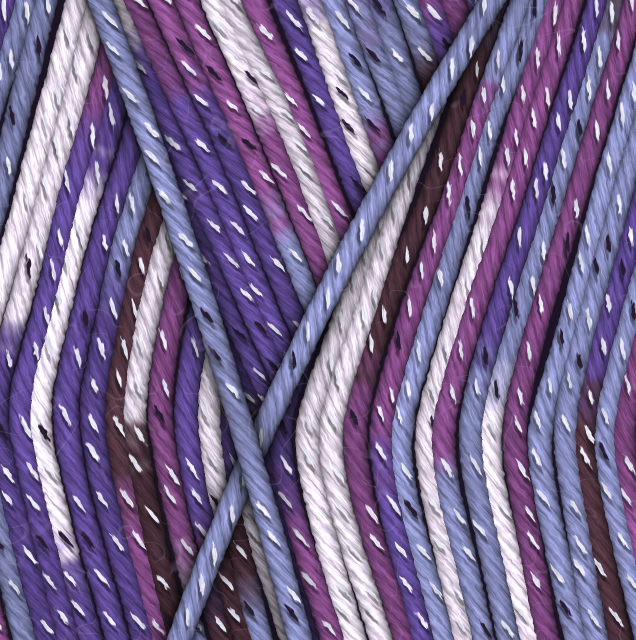
A Shadertoy shader for this texture:

```glsl
// Skeins of multicoloured twisted yarn with metallic flecks. Three curved fields of
// overlapping strands are split by two long strands that cross in front of them.
// Each strand is a shaded tube with helical plies, dyed runs, fibres and glitter.

const float SPACING = 0.0365;     // distance between strand centres
const float RADIUS = 0.0195;      // strand radius
const float TWIST = 1.7;          // helix shear of the plies
const float PLY_LENGTH = 1.6;     // ply period, in radii
const float FLECK_GAP = 3.2;      // glitter period, in radii
const float DYE_RUN = 32.0;       // length of one dye colour, in radii
const float HAIR_AMOUNT = 0.20;
const vec3 PURPLE = vec3(0.36, 0.28, 0.56);
const vec3 MAGENTA = vec3(0.52, 0.30, 0.53);
const vec3 BLUE = vec3(0.52, 0.54, 0.73);
const vec3 PALE = vec3(0.90, 0.85, 0.92);
const vec3 BROWN = vec3(0.29, 0.19, 0.23);
const vec3 GAP = vec3(0.11, 0.08, 0.14);
const vec3 SILVER = vec3(0.94, 0.94, 1.0);

float hash(vec2 p) {
    return fract(sin(dot(p, vec2(12.9898, 78.233))) * 43758.5453);
}

float noise(vec2 p) {
    vec2 i = floor(p), f = fract(p);
    f = f * f * (3.0 - 2.0 * f);
    return mix(mix(hash(i), hash(i + vec2(1, 0)), f.x),
               mix(hash(i + vec2(0, 1)), hash(i + vec2(1, 1)), f.x), f.y);
}

// Dye colours, weighted by their share of the yarn
vec3 dye(vec2 key) {
    float h = hash(key + 3.7);
    vec3 c = h < 0.35 ? PURPLE : h < 0.57 ? MAGENTA : h < 0.74 ? BLUE : h < 0.92 ? PALE : BROWN;
    return c * (0.9 + 0.2 * hash(key + 8.1));
}

vec3 dyeAlong(float id, float s) {
    float t = s / DYE_RUN + 10.0 * hash(vec2(id, 1.3));
    float blend = smoothstep(0.8, 1.0, fract(t) + 0.1 * (noise(vec2(s, id)) - 0.5));
    return mix(dye(vec2(id, floor(t))), dye(vec2(id, floor(t) + 1.0)), blend);
}

// Tube surface: d runs -1..1 across, s along, both in radii
vec3 strand(vec3 color, float d, float s, float id) {
    float phase = s + TWIST * d;
    float dome = sqrt(max(1.0 - d * d, 0.0));
    float ply = abs(sin(3.14159 * phase / PLY_LENGTH));
    float fibre = 0.6 * noise(vec2(phase * 5.0, d * 2.0 + id * 7.0))
                + 0.4 * noise(vec2(phase * 11.0, d * 5.0 + id * 3.0));
    float light = (0.28 + 0.84 * dome - 0.08 * d) * mix(0.70, 1.0, sqrt(ply));
    color *= light * (0.76 + 0.48 * fibre);

    // Metallic thread, showing once in most turns
    vec2 key = vec2(id, floor(phase / FLECK_GAP));
    float q = (fract(phase / FLECK_GAP) - 0.5) * FLECK_GAP + 1.2 * (hash(key + 0.4) - 0.5);
    float along = d - 0.9 * (hash(key + 5.2) - 0.5);
    float rough = 0.6 * (noise(vec2(phase * 4.0, d * 6.0 + id)) - 0.5);
    float fleck = 1.0 - smoothstep(0.65, 1.0, length(vec2(q / 0.45, along / 0.45)) + rough);
    float under = 1.0 - smoothstep(0.5, 1.1, length(vec2((q + 0.55) / 0.4, along / 0.5)));
    float shown = step(hash(key + 9.6), 0.78);
    vec3 metal = hash(key + 2.8) < 0.14 ? GAP * 1.4 : SILVER * (0.8 + 0.3 * fibre);
    color *= 1.0 - 0.4 * under * shown;
    return mix(color, metal, fleck * shown);
}

// Rounded elbow with separate slopes above and below
float elbow(float y, float above, float below) {
    return 0.5 * ((above - below) * y + (above + below) * sqrt(y * y + 0.005));
}

// Sideways coordinate of each field: 0 left, 1 middle, 2 right
float lateral(vec2 p, int field) {
    float wobble = 0.010 * noise(p * 5.0 + float(field) * 9.0);
    if (field == 0) return p.x - elbow(p.y - 0.36, 0.27, 0.25) + wobble;
    if (field == 1) return (p.x + 0.40 * p.y - 0.75) * (1.25 - 0.3 * p.y) + wobble;
    return p.x - elbow(p.y - 0.33, 0.42, 0.30) * mix(1.3, 0.75, p.x) + wobble;
}

// Overlapping strands; the highest one is seen
vec3 strandField(vec2 p, int field) {
    const float e = 0.002;
    float u = lateral(p, field);
    float ux = (lateral(p + vec2(e, 0), field) - u) / e;
    float slope = -(lateral(p + vec2(0, e), field) - u) / (e * ux);
    float cosA = inversesqrt(1.0 + slope * slope);
    float top = -1.0, topD = 0.0, topS = 0.0, topId = 0.0;
    for (int i = -1; i <= 1; i++) {
        float k = floor(u / SPACING) + float(i);
        float id = k + 57.0 * float(field);
        float sway = 0.35 * (hash(vec2(id, 4.4)) - 0.5) + 0.35 * (noise(vec2(id * 5.3, p.y * 4.0)) - 0.5);
        float offset = u - (k + 0.5 + sway) * SPACING;
        float d = offset / RADIUS + 0.14 * (noise(p * 150.0) - 0.5);
        float height = sqrt(max(1.0 - d * d, 0.0)) + 0.5 * hash(vec2(id, 6.1));
        if (abs(d) < 1.0 && height > top) {
            top = height; topD = d; topId = id;
            topS = (p.y / cosA + offset / ux * slope * cosA) / RADIUS;
        }
    }
    return top < 0.0 ? GAP : strand(dyeAlong(topId, topS), topD, topS, topId);
}

// One front strand with its cast shadow
vec3 frontStrand(vec3 below, vec2 p, float offset, float slope, float id) {
    float cosA = inversesqrt(1.0 + slope * slope);
    float d = offset * cosA / RADIUS + 0.12 * (noise(p * 150.0) - 0.5);
    float s = (p.y / cosA + offset * slope * cosA) / RADIUS;
    below *= 1.0 - 0.65 * exp(-1.6 * max(abs(d) - 1.0, 0.0));
    vec3 tint = BLUE * (0.9 + 0.2 * noise(vec2(s * 0.1, id)));
    return mix(strand(tint, d, s, id), below, smoothstep(0.95, 1.02, abs(d)));
}

vec3 yarn(vec2 p) {
    float falling = p.x - (0.469 - 0.255 * p.y - 0.058 * p.y * p.y);
    float rising = p.x - (0.28 + 0.36 * p.y + 0.13 * p.y * p.y);
    int field = rising > 0.0 ? 2 : falling > 0.0 ? 1 : 0;
    vec3 color = strandField(p, field);
    color = frontStrand(color, p, rising, 0.36 + 0.26 * p.y, 211.0);
    color = frontStrand(color, p, falling, -0.255 - 0.116 * p.y, 223.0);
    // Loose hairs follow thin contour lines of noise
    float contour = abs(noise(p * 32.0 + 2.0 * noise(p * 11.0)) - 0.5);
    float hair = (1.0 - smoothstep(0.0, 0.035, contour)) * smoothstep(0.4, 0.7, noise(p * 24.0 + 40.0));
    return mix(color, vec3(0.72, 0.66, 0.80), HAIR_AMOUNT * hair);
}

void mainImage(out vec4 fragColor, in vec2 fragCoord) {
    vec3 sum = vec3(0.0);
    for (int i = 0; i < 4; i++) {
        vec2 jitter = vec2(i % 2, i / 2) * 0.5 - 0.25;
        sum += yarn((fragCoord + jitter) / iResolution.y);
    }
    fragColor = vec4(clamp(sum / 4.0, 0.0, 1.0), 1.0);
}
```
